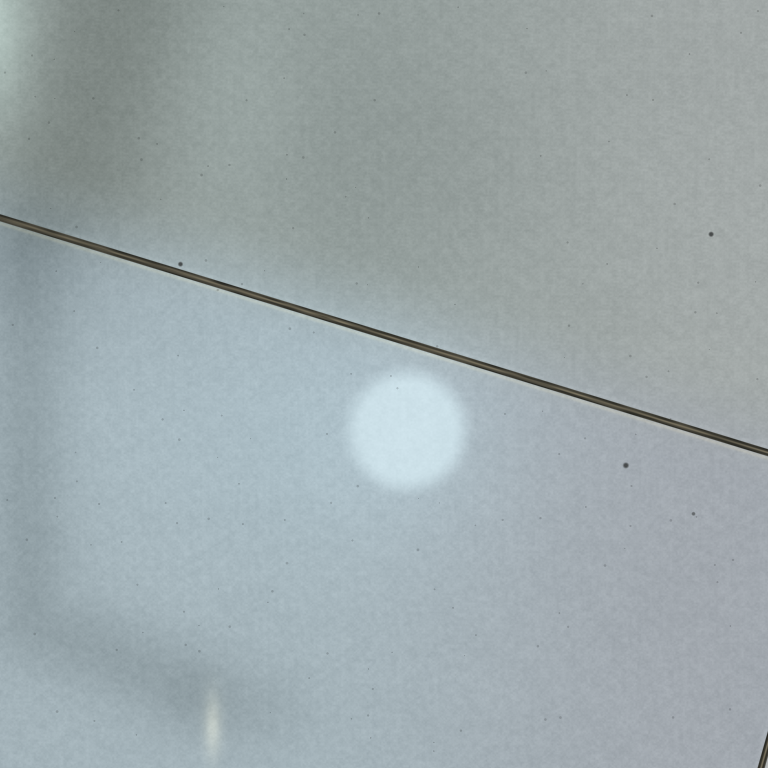
A three.js fragment shader for this texture:

```glsl
// A pale, grainy wall crossed by a thin dark seam, with a soft round light spot.
// Broad colour gradients carry blurred shadow strokes; hashed value noise adds
// the grain, and distance functions draw the seams, the spot and the specks.

varying vec2 vUv;

float hash(vec2 p) {
  return fract(sin(dot(p, vec2(127.1, 311.7))) * 43758.5453);
}

float valueNoise(vec2 p) {
  vec2 cell = floor(p);
  vec2 f = fract(p);
  f = f * f * (3.0 - 2.0 * f);
  float low = mix(hash(cell), hash(cell + vec2(1.0, 0.0)), f.x);
  float high = mix(hash(cell + vec2(0.0, 1.0)), hash(cell + vec2(1.0)), f.x);
  return mix(low, high, f.y);
}

// Sum of octaves, centred on zero
float fractalNoise(vec2 p) {
  float sum = 0.0;
  float weight = 0.5;
  for (int i = 0; i < 4; i++) {
    sum += weight * (valueNoise(p) - 0.5);
    p = p * 2.03 + vec2(17.3, 9.1);
    weight *= 0.6;
  }
  return sum;
}

float segmentDistance(vec2 p, vec2 a, vec2 b) {
  vec2 ab = b - a;
  float t = clamp(dot(p - a, ab) / dot(ab, ab), 0.0, 1.0);
  return length(p - a - ab * t);
}

// Signed distance to an infinite line, positive above it when a.x < b.x
float lineSide(vec2 p, vec2 a, vec2 b) {
  vec2 dir = normalize(b - a);
  return dot(p - a, vec2(-dir.y, dir.x));
}

float bell(float d, float width) {
  return exp(-d * d / (width * width));
}

float softBlob(vec2 p, vec2 centre, vec2 size) {
  vec2 q = (p - centre) / size;
  return exp(-dot(q, q));
}

float speck(vec2 p, vec2 centre, float radius) {
  return 1.0 - smoothstep(radius * 0.4, radius * 1.4, length(p - centre));
}

// One faint random speck in some of the grid cells
float scatteredSpecks(vec2 p, float cells, float density) {
  vec2 cell = floor(p * cells);
  vec2 offset = 0.2 + 0.6 * vec2(hash(cell + 3.7), hash(cell + 8.2));
  float radius = mix(0.03, 0.07, hash(cell + 5.1));
  return step(1.0 - density, hash(cell)) * speck(fract(p * cells), offset, radius);
}

vec3 wallColour(vec2 p, float side) {
  vec3 upper = mix(vec3(0.585, 0.625, 0.615), vec3(0.635, 0.66, 0.655), smoothstep(0.4, 1.0, p.x));
  vec3 lower = mix(vec3(0.645, 0.705, 0.73), vec3(0.635, 0.66, 0.685), smoothstep(0.35, 0.95, p.x));
  vec3 colour = mix(upper, lower, smoothstep(0.10, -0.05, side));
  colour -= 0.025 * softBlob(p, vec2(0.52, 0.80), vec2(0.20, 0.16));
  colour += vec3(0.025, 0.03, 0.03) * softBlob(p, vec2(0.30, 0.88), vec2(0.09, 0.20));
  colour += vec3(0.02, 0.03, 0.035) * softBlob(p, vec2(0.36, 0.43), vec2(0.28, 0.18));
  return colour;
}

// Blurred strokes down the left side and along the lower corner
float shadowAmount(vec2 p) {
  float top = bell(segmentDistance(p, vec2(0.17, 1.05), vec2(0.07, 0.72)), 0.12);
  float left = bell(segmentDistance(p, vec2(0.03, 0.68), vec2(0.04, 0.20)), 0.055);
  float foot = bell(segmentDistance(p, vec2(0.04, 0.19), vec2(0.24, 0.105)), 0.055);
  float tail = softBlob(p, vec2(0.32, 0.08), vec2(0.08, 0.05));
  return 0.85 * top + 0.7 * max(left, foot) + 0.4 * tail;
}

vec3 drawSeam(vec3 colour, vec2 p, float side) {
  float wear = valueNoise(vec2(p.x * 45.0, side * 500.0));
  float body = 1.0 - smoothstep(0.0034, 0.0054, abs(side));
  float core = bell(side - 0.0002, 0.0016);
  vec3 dark = mix(vec3(0.14, 0.14, 0.12), vec3(0.29, 0.28, 0.24), wear);
  vec3 metal = mix(dark, vec3(0.50, 0.47, 0.39), core * (0.45 + 0.5 * wear));
  colour += vec3(0.07, 0.055, 0.02) * bell(side + 0.007, 0.0025);
  colour += 0.025 * bell(side - 0.007, 0.0025);
  return mix(colour, metal, body);
}

void main() {
  vec2 p = vUv;
  float side = lineSide(p, vec2(0.0, 0.7165), vec2(1.0, 0.4105));

  // Wall, shadows and pale patches
  vec3 colour = wallColour(p, side);
  colour -= vec3(0.105, 0.11, 0.115) * shadowAmount(p);
  colour += vec3(0.15, 0.18, 0.17) * softBlob(p, vec2(-0.02, 0.97), vec2(0.06, 0.13));
  colour += vec3(0.15, 0.13, 0.09) * softBlob(p, vec2(0.277, 0.055), vec2(0.011, 0.04));

  // Light spot with a wide halo
  float spotDistance = length(p - vec2(0.530, 0.439));
  colour += vec3(0.035, 0.045, 0.05) * bell(spotDistance, 0.14);
  float spot = 1.0 - smoothstep(0.058, 0.092, spotDistance);
  colour = mix(colour, vec3(0.81, 0.89, 0.92), spot * 0.95);

  // Mottling and fine grain
  float grain = fractalNoise(p * 150.0) + 0.5 * (valueNoise(p * 420.0) - 0.5);
  colour += 0.018 * fractalNoise(p * 9.0) + 0.055 * grain * (1.0 - 0.4 * spot);
  colour *= 1.0 - 0.16 * scatteredSpecks(p, 36.0, 0.13);

  // Distinct dark specks
  float specks = speck(p, vec2(0.815, 0.394), 0.0036);
  specks = max(specks, speck(p, vec2(0.926, 0.695), 0.0032));
  specks = max(specks, speck(p, vec2(0.235, 0.656), 0.0030));
  specks = max(specks, 0.7 * speck(p, vec2(0.903, 0.331), 0.0024));
  colour = mix(colour, vec3(0.22, 0.23, 0.23), 0.85 * specks);

  // Long seam, then the short one in the lower right corner
  colour = drawSeam(colour, p, side);
  colour = drawSeam(colour, p, lineSide(p, vec2(0.991, 0.0), vec2(1.004, 0.046)));

  gl_FragColor = vec4(clamp(colour, 0.0, 1.0), 1.0);
}
```
